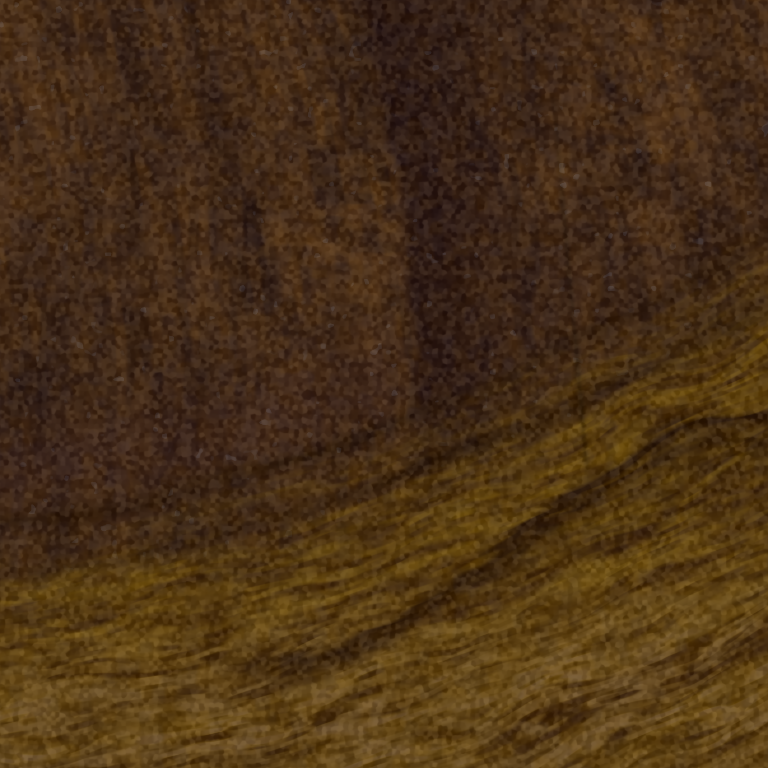
Reproduce this texture procedurally as a Shadertoy shader.

```glsl
// Dark walnut crotch wood: upright brown heartwood above sweeping golden sapwood.
#define HEART_DARK vec3(0.205, 0.128, 0.085)
#define HEART_WARM vec3(0.325, 0.208, 0.105)
#define SAP_DEEP   vec3(0.270, 0.170, 0.055)
#define SAP_GOLD   vec3(0.415, 0.300, 0.072)
#define SAP_PALE   vec3(0.440, 0.330, 0.180)
#define SHADE      vec3(0.165, 0.095, 0.080)
#define VEIN       vec3(0.180, 0.105, 0.045)
#define FIBRES     82.0
#define SPECKS     165.0
#define SPECK_GAIN 0.120

vec2 hash2(vec2 p) {
    vec3 q = fract(p.xyx * vec3(0.1031, 0.1030, 0.0973));
    q += dot(q, q.yzx + 33.33);
    return fract((q.xx + q.yz) * q.zy);
}

// Smooth cellular noise: random cell values blended by distance, 0 to 1
float cells(vec2 p) {
    vec2 id = floor(p), f = fract(p);
    float sum = 0.0, total = 0.0;
    for (int j = -1; j <= 1; j++)
    for (int i = -1; i <= 1; i++) {
        vec2 o = vec2(i, j);
        vec2 h = hash2(id + o + 100.0);
        vec2 d = o + 0.2 + 0.6 * h - f;
        float w = exp(-6.0 * dot(d, d));
        sum += w * fract(h.x * 7.3 + h.y * 3.7);
        total += w;
    }
    return sum / total;
}

float bell(float d, float width) {
    return exp(-d * d / (width * width));
}

// Curves that organise the figure
float heartLine(float x) { return 0.32 + 0.13 * x + 0.25 * x * x; }
float veinLine(float x)  { return 0.14 + 0.32 * smoothstep(0.36, 0.98, x); }
float ridgeLine(float y) { return 0.54 - 0.30 * pow(max(y - 0.5, 0.0), 2.0); }

vec3 heartwood(vec2 p) {
    float u = p.x - ridgeLine(p.y);
    float fibre  = cells(vec2(u * FIBRES, p.y * 15.0));
    float blotch = cells(vec2(u * 17.0, p.y * 5.0) + 7.0);
    float ripple = cells(vec2(u * 26.0, p.y * 75.0) + 31.0);

    // Warm sheen beside the ridge and on the right
    float sheen = 0.60 * bell(u + 0.06, 0.08) * bell(p.y - 0.66, 0.17)
                + 0.36 * bell(p.x - 0.80, 0.13) * smoothstep(0.62, 0.80, p.y);
    float tone = 0.38 + 0.62 * (fibre - 0.5) + 0.45 * (blotch - 0.5)
               + (0.25 + 0.9 * sheen) * (ripple - 0.5) + 0.55 * sheen;
    tone += 0.28 * bell(p.x - 0.02, 0.07) * smoothstep(0.5, 0.9, p.y);
    vec3 col = mix(HEART_DARK, HEART_WARM, clamp(tone, -0.3, 1.3));

    // Plum tint just above the sapwood, left of the ridge
    float plum = bell(p.y - heartLine(p.x) - 0.06, 0.07) * smoothstep(0.01, -0.05, u);
    col = mix(col, vec3(0.258, 0.160, 0.115), 0.55 * plum);

    // Deep shadow with a crisp left edge, strongest beside the ridge
    float shadow = smoothstep(-0.012, 0.012, u + 0.008 * (ripple - 0.5))
                 * (0.70 * bell(max(u, 0.0), 0.12) + 0.25 * bell(max(u, 0.0), 0.24));
    return mix(col, SHADE, 0.85 * shadow);
}

vec3 sapwood(vec2 p) {
    float v = p.y - 0.10 * p.x - 0.19 * p.x * p.x;
    v += 0.004 * sin(p.x * 19.0 + v * 31.0) + 0.003 * sin(p.x * 37.0 - v * 53.0);
    float fibre = cells(vec2(p.x * 13.0, v * FIBRES));
    float hair  = cells(vec2(p.x * 34.0, v * FIBRES * 1.8) + 17.0);
    float band  = cells(vec2(p.x * 3.5, v * 24.0) + 53.0);
    float tone = 0.60 + 0.80 * (fibre - 0.5) + 0.75 * (hair - 0.5) + 0.60 * (band - 0.5);
    vec3 col = mix(SAP_DEEP, SAP_GOLD, clamp(tone, -0.2, 1.25));
    float pale = smoothstep(0.24, 0.02, p.y - 0.10 * p.x);
    col = mix(col, SAP_PALE, pale * smoothstep(0.25, 0.95, 0.6 * hair + 0.4 * fibre));

    // Curling vein: sharp above, soft below, with a paler strand inside
    float d = p.y - veinLine(p.x) + 0.014 * (fibre - 0.5);
    float reach = smoothstep(0.24, 0.44, p.x);
    float soft = bell(d, d > 0.0 ? 0.010 : mix(0.025, 0.085, smoothstep(0.5, 0.9, p.x)));
    float gap = mix(0.016, 0.030, smoothstep(0.6, 0.95, p.x));
    float core = bell(d + 0.002, 0.008) + 0.65 * bell(d + gap, 0.007);
    float dark = reach * (0.42 * soft + 0.60 * core * (0.6 + 0.7 * band));
    return mix(col, VEIN, clamp(dark, 0.0, 0.92));
}

void mainImage(out vec4 fragColor, in vec2 fragCoord) {
    vec2 uv = fragCoord / iResolution.xy;
    vec2 p = uv + 0.003 * vec2(sin(uv.y * 27.0 + 3.0 * sin(uv.x * 8.0)),
                               sin(uv.x * 21.0 + 2.0 * sin(uv.y * 13.0)));

    // Blend the two woods across streaks that follow the boundary
    float h = p.y - heartLine(p.x);
    float streak = cells(vec2(p.x * 5.0, h * 55.0) + 71.0);
    float strand = cells(vec2(p.x * 14.0, h * 115.0) + 91.0);
    float heart = smoothstep(-0.18, 0.02, h + 0.07 * (streak - 0.5) + 0.04 * (strand - 0.5));
    vec3 col = mix(sapwood(p), heartwood(p), heart);

    // Dark growth lines along the boundary, broken up by the strands
    float lines = 0.55 * bell(h + 0.004, 0.013)
                + 0.50 * bell(h + 0.050 + 0.05 * p.x, 0.012) * smoothstep(0.3, 0.65, p.x)
                + 0.28 * bell(h + 0.075, 0.010)
                + 0.22 * bell(h + 0.125, 0.008) * smoothstep(0.6, 0.2, p.x);
    col = mix(col, VEIN, clamp(lines * (0.25 + 0.7 * streak + 0.6 * strand), 0.0, 0.9));

    // Faint upright crack
    float crack = bell(uv.x - 0.765 + 0.09 * max(uv.y - 0.38, 0.0), 0.004);
    crack *= smoothstep(0.36, 0.42, uv.y) * smoothstep(0.93, 0.75, uv.y);
    col *= 1.0 - 0.16 * crack;

    // Fine mottling, slight colour drift and sparse cool pores
    float speck = cells(uv * SPECKS) - 0.5;
    float drift = cells(uv * SPECKS * 0.4 + 200.0) - 0.5;
    col += SPECK_GAIN * speck * vec3(1.0, 0.95, 0.80);
    col += 0.030 * drift * vec3(0.8, 0.3, -1.0);
    float pore = smoothstep(0.91, 0.98, cells(uv * 110.0 + 400.0));
    col += 0.5 * pore * heart * vec3(0.09, 0.13, 0.18);
    fragColor = vec4(clamp(col, 0.0, 1.0), 1.0);
}
```
